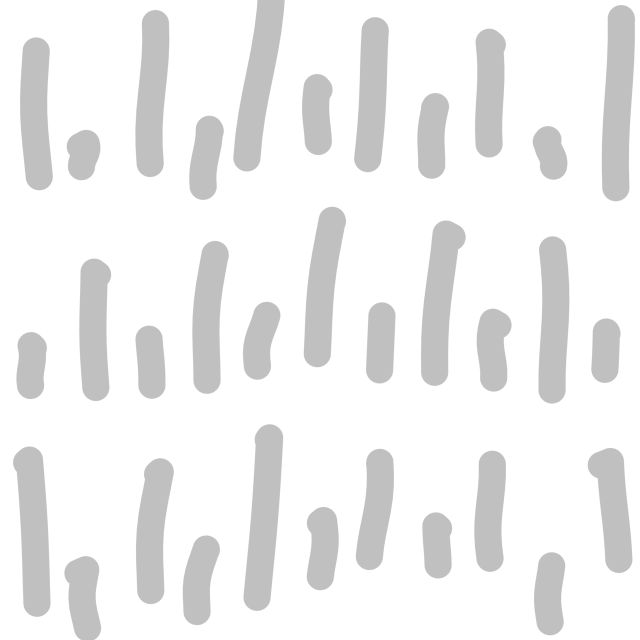
Give the GLSL for this pattern, as a three.js fragment shader.

```glsl
// Loose rows of upright, round-ended grey brush strokes, long and short by turns, on white.
varying vec2 vUv;

const vec3 PAPER = vec3(1.0);
const vec3 INK = vec3(0.753);

const vec2 GRID = vec2(11.0, 3.0);            // strokes across and up
const float RADIUS = 0.0212;                  // half the stroke width
const float EDGE = 0.0011;                    // half width of the smoothed edge
const vec2 LONG_HALF = vec2(0.073, 0.140);    // range of half lengths
const vec2 SHORT_HALF = vec2(0.016, 0.051);
const float LONG_SHIFT = 0.008;               // height of centres within a cell
const float SHORT_SHIFT = -0.065;
const vec2 COLUMN_SHIFT = vec2(-0.025, 0.040);
const vec2 JITTER = vec2(0.011, 0.018);
const float LEAN_BASE = 0.03;                 // sideways run per unit of height
const float LEAN_SWING = 0.07;
const float LEAN_JITTER = 0.05;
const float BEND = 0.008;
const float HOOK = 0.017;                     // longest turn at the top of a stroke
const float SEED = 7.0;
const int SEGMENTS = 8;

float hash(vec2 p, float channel) {
  vec3 q = fract(vec3(p, channel + SEED) * vec3(0.1031, 0.1030, 0.0973));
  q += dot(q, q.yzx + 33.33);
  return fract((q.x + q.y) * q.z);
}

float signedHash(vec2 p, float channel) {
  return 2.0 * hash(p, channel) - 1.0;
}

float segmentDistance(vec2 p, vec2 a, vec2 b) {
  vec2 ab = b - a;
  float t = clamp(dot(p - a, ab) / max(dot(ab, ab), 1e-8), 0.0, 1.0);
  return length(p - a - ab * t);
}

// Point on the bent centreline, t from -1 (foot) to 1 (top)
vec2 centreline(float t, float halfLength, float lean, float bend, float phase) {
  float y = t * halfLength;
  return vec2(lean * y + bend * (sin(2.2 * t + phase) - sin(phase)), y);
}

float strokeDistance(vec2 p, vec2 cell) {
  bool isLong = mod(cell.x + cell.y, 2.0) < 0.5;
  vec2 range = isLong ? LONG_HALF : SHORT_HALF;
  float halfLength = mix(range.x, range.y, hash(cell, 1.0));

  // Placement: whole columns drift together, so strokes stay apart
  vec2 centre = (cell + 0.5) / GRID;
  centre += JITTER * vec2(signedHash(cell, 2.0), signedHash(cell, 3.0));
  centre.y += isLong ? LONG_SHIFT : SHORT_SHIFT;
  centre.y += mix(COLUMN_SHIFT.x, COLUMN_SHIFT.y, hash(vec2(cell.x, 50.0), 4.0));
  p -= centre;

  // Lean and bend
  float lean = LEAN_BASE + LEAN_SWING * cos(6.2832 * (centre.x - 0.48));
  lean += LEAN_JITTER * signedHash(cell, 5.0) * (isLong ? 1.0 : 2.0);
  float bend = BEND * signedHash(cell, 6.0) * (isLong ? 1.0 : 0.6);
  float phase = 6.2832 * hash(cell, 7.0);

  // Body as a chain of short segments
  float d = 1.0;
  vec2 a = centreline(-1.0, halfLength, lean, bend, phase);
  for (int i = 1; i <= SEGMENTS; i++) {
    float t = 2.0 * float(i) / float(SEGMENTS) - 1.0;
    vec2 b = centreline(t, halfLength, lean, bend, phase);
    d = min(d, segmentDistance(p, a, b));
    a = b;
  }

  // Small hook at the top, faint on most strokes
  float turn = signedHash(cell, 8.0);
  vec2 hook = HOOK * vec2(turn * turn * turn, -0.35 * abs(turn));
  return min(d, segmentDistance(p, a, a + hook)) - RADIUS;
}

void main() {
  vec2 home = floor(vUv * GRID);
  float d = 1.0;
  for (int j = -1; j <= 1; j++) {
    for (int i = -1; i <= 1; i++) {
      vec2 cell = home + vec2(float(i), float(j));
      bool inside = all(greaterThanEqual(cell, vec2(0.0))) && all(lessThan(cell, GRID));
      if (inside) d = min(d, strokeDistance(vUv, cell));
    }
  }
  float ink = 1.0 - smoothstep(-EDGE, EDGE, d);
  gl_FragColor = vec4(mix(PAPER, INK, ink), 1.0);
}
```
